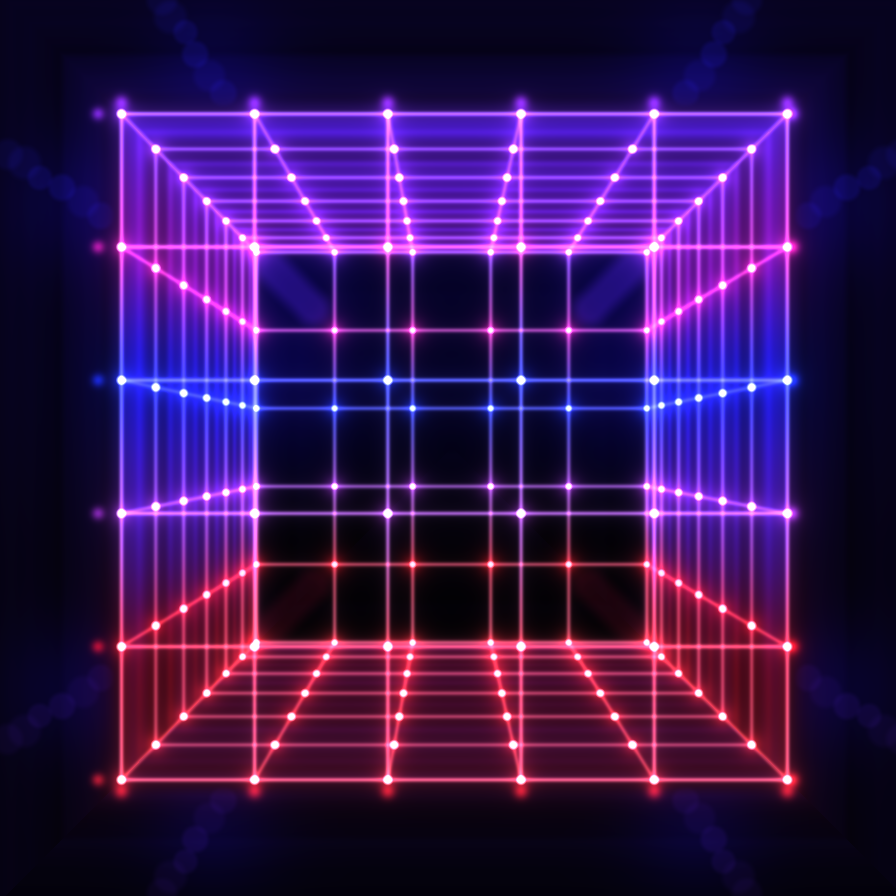
This background is drawn by a Shadertoy shader. Its source:

```glsl
// A neon wireframe room in one-point perspective, with glowing nodes on its lattice.
// Square layers shrink with depth; the first and last carry full grids, and the
// walls between them get rails, tinted haze, soft spill light and bokeh discs.

const vec2 FRONT_CENTER = vec2(0.5072, 0.5013);
const vec2 BACK_CENTER = vec2(0.5041, 0.5007);
const float FRONT = 0.3717; // half sizes of the end layers
const float BACK = 0.2177;
const float LAYERS = 6.0;
const float CELLS = 5.0;
const float LINE_WIDTH = 0.0025;
const float LINE_HALO = 0.008;
const float NODE_RADIUS = 0.0068;
const float NODE_HALO = 0.0075;
const float ECHO_GAP = 0.013;
const vec3 NIGHT = vec3(0.018, 0.008, 0.058);
const vec3 NAVY = vec3(0.02, 0.01, 0.24);
const vec3 WALL_BLUE = vec3(0.15, 0.07, 0.95);

// Neon hues of the lattice rows, from floor to ceiling
const vec3 HUES[6] = vec3[6](
    vec3(1.0, 0.13, 0.16), vec3(1.0, 0.07, 0.10), vec3(0.70, 0.20, 0.85),
    vec3(0.10, 0.20, 1.0), vec3(1.0, 0.12, 0.62), vec3(0.66, 0.20, 1.0));

vec3 hueAt(float height) {
    float t = clamp((height + 1.0) * 2.5, 0.0, 4.999);
    int row = int(t);
    return mix(HUES[row], HUES[row + 1], smoothstep(0.0, 1.0, t - float(row)));
}

float hash(float n) { return fract(sin(n * 127.1) * 43758.5); }

float noise(float x) {
    float i = floor(x);
    return mix(hash(i), hash(i + 1.0), smoothstep(0.0, 1.0, x - i));
}

vec2 centerAt(float size) {
    return mix(BACK_CENTER, FRONT_CENTER, (size - BACK) / (FRONT - BACK));
}

float beam(float d, float width) {
    return exp(-d * d / (width * width)) + 0.13 * exp(-d / LINE_HALO);
}

float blob(vec2 d, float radius) { return exp(-dot(d, d) / (radius * radius)); }

vec2 sideOf(vec2 q) { return step(0.0, q) * 2.0 - 1.0; }

vec2 latticePoint(vec2 unit) {
    return clamp(round((unit + 1.0) * 0.5 * CELLS), 0.0, CELLS) * 2.0 / CELLS - 1.0;
}

// Dim surroundings: navy spill, streaks and discs along mirrored rays
vec3 backdrop(vec2 q, float reach) {
    float outside = max(reach - FRONT, 0.0);
    float inside = 1.0 - smoothstep(BACK - 0.01, BACK + 0.01, reach);
    vec2 a = abs(q);
    vec2 folded = vec2(min(a.x, a.y), max(a.x, a.y));
    float streak = noise((a.y > a.x ? q.y : a.x) * 95.0);
    float upper = smoothstep(-0.2, 0.12, q.y);
    vec3 spill = NAVY * exp(-outside * 9.0) * mix(0.12, 0.65, upper) * (0.5 + 0.7 * streak);
    spill += hueAt(q.y / FRONT) * 0.16 * exp(-outside / 0.022);
    vec3 col = NIGHT * (0.5 + 0.8 * streak) * (1.0 - 0.6 * inside) + spill * (1.0 - inside);
    col += NAVY * inside * smoothstep(-0.12, 0.1, q.y) * (0.55 + 0.5 * smoothstep(0.04, 0.2, a.x));

    vec3 discs = NAVY * 0.55 * blob(folded - vec2(0.27, 0.42), 0.075);
    vec3 tint = mix(vec3(0.11, 0.04, 0.25), vec3(0.06, 0.05, 0.36), upper);
    for (float i = 0.0; i < 6.0; i++) {
        vec2 jitter = vec2(hash(i), hash(i + 9.0)) - 0.5;
        vec2 spot = vec2(0.66, 1.0) * (0.4 + 0.02 * i) + 0.012 * jitter;
        float radius = 0.016 + 0.011 * hash(i + 3.0);
        float disc = 1.0 - smoothstep(radius * 0.6, radius, length(folded - spot));
        discs += tint * disc * (0.2 + 0.25 * hash(i + 5.0));
    }
    col += discs * smoothstep(0.0, 0.02, outside);
    // Short diagonal shafts in the corners of the far wall
    float along = clamp(0.5 * (a.x + a.y), 0.155, 0.20);
    float shaft = 1.0 - smoothstep(0.008, 0.027, length(a - along));
    return col + shaft * mix(vec3(0.10, 0.01, 0.03), vec3(0.10, 0.04, 0.22), step(0.0, q.y));
}

// Tinted haze, fine stripes and receding rails on the four side walls
vec3 walls(vec2 q, float reach, float width) {
    float mask = smoothstep(BACK - 0.002, BACK + 0.002, reach)
               * (1.0 - smoothstep(FRONT - 0.002, FRONT + 0.002, reach));
    vec2 unit = q / reach;
    bool sideWall = abs(q.x) > abs(q.y);
    float across = sideWall ? unit.y : unit.x;
    float t = (across + 1.0) * 0.5 * CELLS;
    float d = abs(t - round(t)) * 2.0 / CELLS * reach * inversesqrt(1.0 + across * across);
    vec3 hue = hueAt(unit.y);
    float blueness = 0.8 * smoothstep(-0.85, -0.35, unit.y) * (1.0 - 0.5 * smoothstep(0.2, 0.9, unit.y));
    vec3 haze = mix(hue, WALL_BLUE, sideWall ? blueness : 0.6);
    float amount = q.y > 0.0 ? 0.32 : 0.08;
    if (sideWall) amount = mix(0.12, 0.36, smoothstep(-0.95, 0.1, unit.y));
    float depth = (1.0 / reach - 1.0 / FRONT) / (1.0 / BACK - 1.0 / FRONT);
    float stripe = (fract(depth * LAYERS) - 0.5) / 0.13;
    amount *= 0.55 + 0.45 * noise(reach * 130.0) + 0.6 * exp(-stripe * stripe);
    return mask * (haze * amount + mix(hue, vec3(1.0), 0.25) * 0.42 * beam(d, width));
}

// One depth layer: its grid or outline, then its nodes
vec3 layer(vec2 q, float size, float depth, bool fullGrid, float width) {
    vec2 side = sideOf(q);
    vec2 node = latticePoint(q / size);
    if (!fullGrid) node = abs(q.x) > abs(q.y) ? vec2(side.x, node.y) : vec2(node.x, side.y);
    vec2 off = abs(q - (fullGrid ? node : side) * size);
    vec2 beyond = max(abs(q) - size, 0.0);
    float strokes = beam(length(vec2(off.x, beyond.y)), width)
                  + beam(length(vec2(off.y, beyond.x)), width);
    float strength = fullGrid ? mix(0.74, 0.58, depth) : 0.44;
    vec3 col = mix(hueAt(q.y / size), vec3(0.75, 0.72, 0.95), 0.42) * strokes * strength;

    float d = length(q - node * size);
    float radius = NODE_RADIUS * mix(1.0, 0.72, depth);
    float core = 1.0 - smoothstep(radius * 0.4, radius, d);
    vec3 hue = hueAt(node.y);
    return col + mix(hue, vec3(1.0), mix(0.9, 0.45, depth)) * core + hue * 0.7 * exp(-d / NODE_HALO);
}

// Blurred echoes of the nodes just outside the front layer
vec3 echoes(vec2 q) {
    vec2 node = latticePoint(q / FRONT) * FRONT;
    vec2 side = sideOf(q);
    vec2 row = vec2(node.x, side.y * (FRONT + ECHO_GAP));
    vec2 column = vec2(side.x * FRONT - 0.01 + 0.016 * side.x, node.y);
    return 0.6 * hueAt(side.y) * blob(q - row, 0.0077)
         + 0.6 * hueAt(node.y / FRONT) * blob(q - column, 0.007);
}

void mainImage(out vec4 fragColor, in vec2 fragCoord) {
    float scale = min(iResolution.x, iResolution.y);
    vec2 p = (fragCoord - 0.5 * iResolution.xy) / scale + 0.5;
    float width = max(LINE_WIDTH, 0.8 / scale);
    vec2 q = abs(p - centerAt(0.3));
    q = p - centerAt(clamp(max(q.x, q.y), BACK, FRONT));
    float reach = max(max(abs(q.x), abs(q.y)), 0.001);

    vec3 col = backdrop(q, reach) + walls(q, reach, width) + echoes(p - FRONT_CENTER);
    for (float i = 0.0; i <= LAYERS; i++) {
        float depth = i / LAYERS;
        float size = 1.0 / mix(1.0 / FRONT, 1.0 / BACK, depth);
        bool fullGrid = i == 0.0 || i == LAYERS;
        col += layer(p - centerAt(size), size, depth, fullGrid, width);
    }
    fragColor = vec4(clamp(col, 0.0, 1.0), 1.0);
}
```
